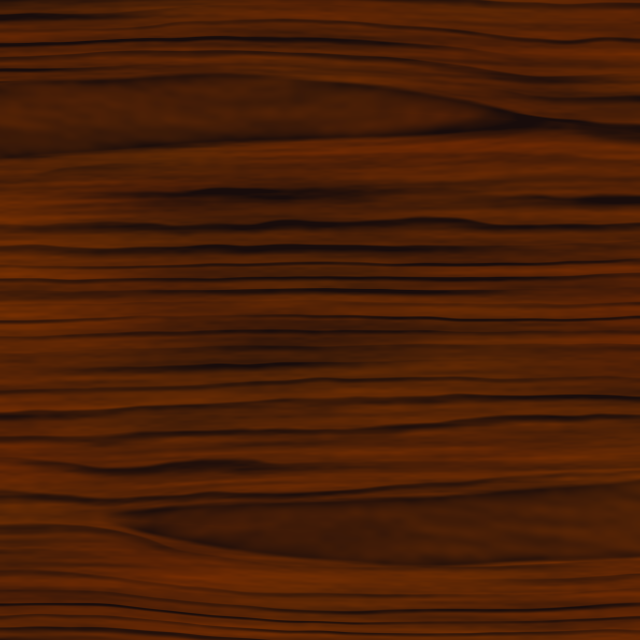
Give the GLSL for this texture, as a Shadertoy shader.

```glsl
// Dark polished rosewood: horizontal growth lines flowing round two pointed tongues.
#define DARK vec3(0.095, 0.048, 0.043)
#define BRIGHT vec3(0.425, 0.168, 0.010)
#define BASE_TONE 0.69
#define RING_COUNT 31.0
#define RING_DEPTH 0.66
#define STREAK_DEPTH 0.42
#define FIBRE_DEPTH 0.26
#define PATCH_DEPTH 0.34
#define TONGUE_TIP 0.83
#define TONGUE_WIDTH 0.056
#define FLOW_REACH 0.12

float hash(vec2 p) {
    vec3 q = fract(p.xyx * 0.1031);
    q += dot(q, q.yzx + 33.33);
    return fract((q.x + q.y) * q.z);
}

float noise(vec2 p) {
    vec2 cell = floor(p), f = fract(p);
    f = f * f * (3.0 - 2.0 * f);
    float low = mix(hash(cell), hash(cell + vec2(1, 0)), f.x);
    float high = mix(hash(cell + vec2(0, 1)), hash(cell + vec2(1, 1)), f.x);
    return mix(low, high, f.y);
}

// Tongue pointing right: x = grain shift, y = inside mask, z = tone change.
vec3 tongue(vec2 p) {
    float ahead = TONGUE_TIP - p.x;
    float taper = 0.5 * (ahead + sqrt(ahead * ahead + 0.003));
    float width = TONGUE_WIDTH * (1.0 - exp(-5.0 * taper));
    float axis = 0.832 - 0.13 * (p.x - 0.42) * (p.x - 0.42);
    float side = p.y - axis + 0.012 * (noise(vec2(p.x * 6.0, p.y * 9.0)) - 0.5);
    float d = abs(side) - width;

    // Outside, the grain is squeezed against the rim; inside it is flat.
    float rest = max(d + width * (1.0 - exp(-max(d, 0.0) / FLOW_REACH)), 0.0);
    float shift = sign(side) * (rest - abs(side));
    float inside = (1.0 - smoothstep(0.0, 0.008, d)) * smoothstep(0.003, 0.02, width);

    // A dark rim, crisp outside and soft inside, thickens towards the tip.
    float tip = exp(-8.0 * abs(ahead - 0.07));
    float rim = exp(min(d, 0.0) / mix(0.012, 0.022, tip));
    rim *= 1.0 - smoothstep(-0.003, 0.007, d);
    rim *= smoothstep(-0.03, 0.05, ahead);
    rim *= mix(0.2 + 0.45 * noise(vec2(p.x * 4.0, sign(side) * 5.0)), 0.6, tip);
    float glow = 0.12 * exp(-max(d, 0.0) / 0.022) * (1.0 - inside);
    return vec3(shift, inside, glow - rim - 0.06 * inside);
}

// Growth lines: each darkens slowly, then ends on a sharper edge.
float rings(float x, float y) {
    float phase = RING_COUNT * (y + 0.026 * sin(12.566 * y));
    phase += 1.2 * noise(vec2(x * 0.5, y * 10.0));
    phase += 1.1 * noise(vec2(x * 2.2, y * 5.0 + 7.0));
    phase += 0.4 * noise(vec2(x * 6.0, y * 18.0 + 3.0));
    phase += 0.16 * noise(vec2(x * 18.0, y * 30.0));
    float id = floor(phase), f = phase - id;
    float start = mix(0.25, 0.65, hash(vec2(id, 4.0)));
    float line = smoothstep(start, 0.84, f) * (1.0 - smoothstep(0.86, 1.0, f));
    float strength = noise(vec2(x * 2.6 + id * 3.7, id * 7.3));
    return line * smoothstep(0.05, 0.85, strength);
}

void mainImage(out vec4 fragColor, in vec2 fragCoord) {
    vec2 p = fragCoord / iResolution.xy;

    // The lower tongue is the upper one turned half round.
    vec3 upper = tongue(p), lower = tongue(1.0 - p);
    float inside = max(upper.y, lower.y);
    float y = p.y + upper.x - lower.x;
    float flow = mix(p.y, y, 0.6) + 0.012 * noise(vec2(p.x * 2.5, p.y * 6.0));

    // Layers from broad patches down to fine fibres.
    float broad = noise(vec2(p.x * 2.6 + 5.0, flow * 9.0)) - 0.5;
    float streak = noise(vec2(p.x * 2.2, flow * 62.0)) - 0.5;
    float fibre = noise(vec2(p.x * 7.0, flow * 150.0)) - 0.5;
    float fleck = noise(vec2(p.x * 45.0, flow * 230.0)) - 0.5;

    float tone = BASE_TONE + upper.z + lower.z;
    tone += PATCH_DEPTH * broad + FIBRE_DEPTH * (fibre + 0.45 * fleck);
    tone += STREAK_DEPTH * streak * (1.0 - 0.4 * inside);
    tone -= RING_DEPTH * rings(p.x, y) * (1.0 - inside);

    // Slight drift between red and olive brown.
    vec3 color = mix(DARK, BRIGHT, clamp(tone, 0.0, 1.1));
    color.g += 0.022 * (noise(vec2(p.x * 4.0, flow * 14.0 + 9.0)) - 0.5) * tone;
    fragColor = vec4(clamp(color, 0.0, 1.0), 1.0);
}
```
